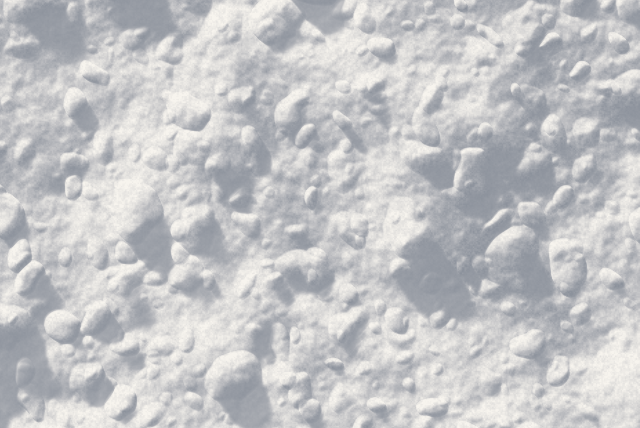
A Shadertoy shader for this texture:

```glsl
// Draws sunlit, clumpy snow: soft drifts and rounded lumps with broad blue-grey shadows.

const vec2 TO_SUN = vec2(-0.55, 0.835);
const float SUN_RISE = 0.31;
const vec3 SHADE_BLUE = vec3(0.550, 0.573, 0.612);
const vec3 SOFT_GREY = vec3(0.752, 0.754, 0.766);
const vec3 SUN_WHITE = vec3(0.970, 0.958, 0.934);

vec3 hash3(vec2 cell) {
    vec3 q = fract(cell.xyx * vec3(0.1031, 0.1030, 0.0973));
    q += dot(q, q.yxz + 33.33);
    return fract((q.xxy + q.yzz) * q.zyx);
}

float noise(vec2 p) {
    vec2 i = floor(p), f = fract(p);
    f = f * f * f * (f * (f * 6.0 - 15.0) + 10.0);
    float low = mix(hash3(i).x, hash3(i + vec2(1, 0)).x, f.x);
    float high = mix(hash3(i + vec2(0, 1)).x, hash3(i + vec2(1, 1)).x, f.x);
    return mix(low, high, f.y);
}

vec2 noise2(vec2 p) {
    return vec2(noise(p), noise(p + vec2(37.2, 91.7))) - 0.5;
}

// Rolling ground, as a sum of turned noise octaves
float drifts(vec2 p, int octaves) {
    const mat2 TURN = mat2(0.8, 0.6, -0.6, 0.8);
    float sum = 0.0, amplitude = 0.085;
    p = TURN * p * 4.2;
    for (int i = 0; i < octaves; i++) {
        sum += amplitude * noise(p);
        p = TURN * p * 2.03 + 17.3;
        amplitude *= 0.46;
    }
    return sum;
}

// Scattered oval domes, at most one per grid cell; some melt into the ground
float lumps(vec2 p, float frequency, float density, float seed) {
    p = p * frequency + seed;
    vec2 base = floor(p);
    float top = 0.0;
    for (int y = -1; y <= 1; y++)
    for (int x = -1; x <= 1; x++) {
        vec2 cell = base + vec2(x, y);
        vec3 place = hash3(cell), form = hash3(cell + 71.3);
        if (place.z > density) continue;
        vec2 axis = normalize(form.xy - 0.5 + vec2(0.01, 0.0));
        vec2 d = p - cell - 0.2 - 0.6 * place.xy;
        d = vec2(dot(d, axis), dot(d, vec2(-axis.y, axis.x)));
        float radius = mix(0.24, 0.46, form.z);
        d /= radius * vec2(1.2, 0.9);
        float q = max(1.0 - dot(d, d), 0.0);
        float melt = fract(form.x * 7.0 + form.y);
        float dome = mix(q * (1.6 - 0.6 * q), q * q, melt);
        top = max(top, radius * mix(0.75, 0.5, melt) * dome);
    }
    return top / frequency;
}

float coarseHeight(vec2 p, int octaves) {
    vec2 bent = p + 0.045 * noise2(p * 9.0) + 0.018 * noise2(p * 25.0);
    float big = lumps(bent, 7.5, 0.36, 13.0);
    float medium = lumps(bent, 14.0, 0.42, 47.0);
    return drifts(p, octaves) + max(big, medium) + 0.3 * min(big, medium);
}

float fineHeight(vec2 p) {
    vec2 bent = p + 0.010 * noise2(p * 35.0);
    return coarseHeight(p, 5) + 0.65 * lumps(bent, 27.0, 0.24, 83.0);
}

// Soft cast shadow, found by stepping towards the sun
float castShadow(vec2 p) {
    float ground = coarseHeight(p, 3), blocked = 0.0;
    for (int i = 1; i <= 14; i++) {
        float reach = 0.013 * float(i);
        float over = coarseHeight(p + TO_SUN * reach, 3) - ground - SUN_RISE * reach;
        blocked = max(blocked, over / (0.012 + 0.09 * reach));
    }
    return smoothstep(0.0, 1.0, blocked);
}

float sunSlope(vec2 p, float gap) {
    return (fineHeight(p - TO_SUN * gap) - fineHeight(p + TO_SUN * gap)) / (2.0 * gap);
}

// Wide patches of stronger and weaker light
float broadLight(vec2 p) {
    return 1.3 * (noise(p * 2.6) - 0.5) + 0.7 * (noise(p * 5.7 + 9.0) - 0.5);
}

vec3 snowColour(float tone) {
    vec3 dark = mix(SHADE_BLUE, SOFT_GREY, clamp(tone * 2.0, 0.0, 1.0));
    return mix(dark, SUN_WHITE, clamp(tone * 2.0 - 1.0, 0.0, 1.0));
}

void mainImage(out vec4 fragColor, in vec2 fragCoord) {
    vec2 p = fragCoord / iResolution.y + vec2(3.1, 5.7);
    float shadow = castShadow(p);
    float slope = sunSlope(p, 0.004);

    // Direct sun, softened on slopes that face away
    float sunlit = 0.15 + slope * (slope > 0.0 ? 1.7 : 1.2);
    float shaded = -1.0 + 0.6 * slope;
    float light = mix(sunlit, shaded, shadow) + broadLight(p);
    float tone = 0.5 + 0.5 * light / sqrt(1.0 + light * light);

    // Fine crystals, strongest in the sun
    float grain = noise(p * 165.0) + noise(p * 310.0) - 1.0;
    tone += grain * mix(0.12, 0.04, shadow);

    fragColor = vec4(snowColour(tone), 1.0);
}
```
